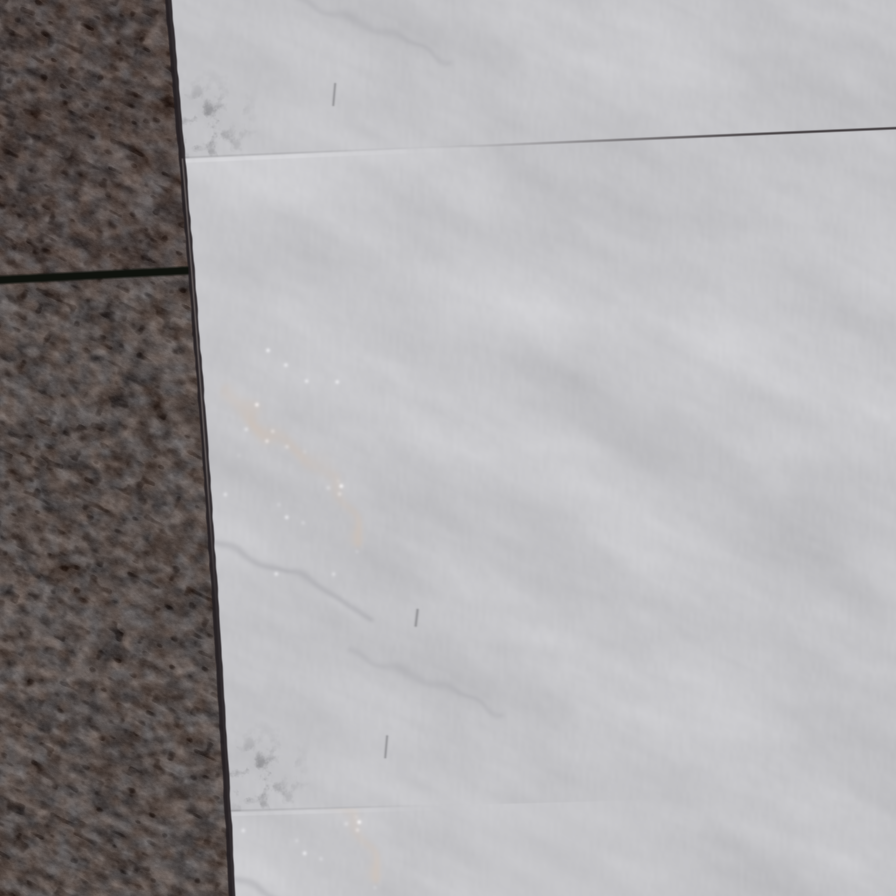
Reproduce this texture procedurally as a Shadertoy shader.

```glsl
#define MARBLE vec3(0.772, 0.772, 0.785)
#define GRANITE vec3(0.335, 0.303, 0.292)
#define GAP vec3(0.14, 0.12, 0.13)
#define PEACH vec3(0.80, 0.75, 0.71)
#define VEIN_GREY vec3(0.64, 0.64, 0.66)
#define CLOUD_GAIN 0.10
#define GRAIN_GAIN 0.36
#define UPPER_SHIFT vec2(0.058, -0.728)
#define LOWER_SHIFT vec2(-0.020, 0.375)
#define SPARKLES 26

float hash(vec2 p) {
    vec3 q = fract(vec3(p.xyx) * 0.1031);
    q += dot(q, q.yzx + 33.33);
    return fract((q.x + q.y) * q.z);
}

float noise(vec2 p) {
    vec2 i = floor(p), f = fract(p);
    f = f * f * (3.0 - 2.0 * f);
    return mix(mix(hash(i), hash(i + vec2(1, 0)), f.x),
               mix(hash(i + vec2(0, 1)), hash(i + vec2(1, 1)), f.x), f.y);
}

float fbm(vec2 p) {
    float sum = 0.0, amp = 0.5;
    for (int i = 0; i < 4; i++) {
        sum += amp * noise(p);
        p = mat2(1.6, 1.2, -1.2, 1.6) * p + 7.3;
        amp *= 0.5;
    }
    return sum;
}

float segment(vec2 p, vec2 a, vec2 b) {
    vec2 d = b - a;
    return length(p - a - d * clamp(dot(p - a, d) / dot(d, d), 0.0, 1.0));
}

float glow(float d, float width) {
    return exp(-d * d / (width * width));
}

// Coverage of a thin line, at least about a pixel soft
float line(float d, float halfWidth, float soft) {
    return 1.0 - smoothstep(halfWidth - soft, halfWidth + soft, abs(d));
}

// Rotates into the direction in which the marble clouds run
vec2 alongStreaks(vec2 p) {
    return vec2(dot(p, vec2(0.89, -0.45)), dot(p, vec2(0.45, 0.89)));
}

vec3 marble(vec2 p) {
    // Place and signed strength of the main clouds
    const vec3 clouds[14] = vec3[14](
        vec3(0.63, 0.58, -1.0), vec3(0.45, 0.77, -0.7), vec3(0.33, 0.74, -0.7),
        vec3(0.45, 0.67, -0.6), vec3(0.72, 0.69, -0.6), vec3(0.92, 0.40, -0.7),
        vec3(0.49, 0.24, -1.1), vec3(0.61, 0.39, -0.5), vec3(0.31, 0.80, 0.8),
        vec3(0.58, 0.67, 0.8), vec3(0.86, 0.68, 0.9), vec3(0.87, 0.51, 0.7),
        vec3(0.75, 0.37, 0.8), vec3(0.80, 0.25, 0.7));
    vec2 s = alongStreaks(p);
    float tone = (fbm(s * vec2(5.0, 13.0) + 3.0) - 0.47) * CLOUD_GAIN;
    tone += (fbm(s * vec2(16.0, 50.0)) - 0.47) * 0.045;
    for (int i = 0; i < 14; i++) {
        vec2 d = alongStreaks(p - clouds[i].xy) / vec2(0.075, 0.026);
        tone += 0.024 * clouds[i].z * exp(-dot(d, d));
    }
    tone -= 0.025 * glow(length((p - vec2(0.27, 0.22)) / vec2(1.0, 2.0)), 0.11);
    tone += 0.012 * (noise(p * vec2(250.0, 90.0)) - 0.5);
    vec3 col = MARBLE + tone;

    // Warm vein and grey veins
    vec2 w = p + 0.018 * (vec2(noise(p * 38.0), noise(p * 38.0 + 19.0)) - 0.5);
    float warm = min(segment(w, vec2(0.247, 0.564), vec2(0.306, 0.512)),
                 min(segment(w, vec2(0.306, 0.512), vec2(0.371, 0.473)),
                     segment(w, vec2(0.371, 0.473), vec2(0.401, 0.400))));
    col = mix(col, PEACH, 0.6 * glow(warm, 0.007) * (0.4 + noise(p * 25.0)));
    float grey = min(segment(w, vec2(0.247, 0.395), vec2(0.326, 0.362)),
                     segment(w, vec2(0.326, 0.362), vec2(0.410, 0.316)));
    float fine = segment(w, vec2(0.390, 0.277), vec2(0.560, 0.206));
    col = mix(col, VEIN_GREY, 0.42 * glow(grey, 0.004) + 0.28 * glow(fine, 0.005));

    // Mottled corner stain and short upright scratches
    float stain = glow(length(p - vec2(0.287, 0.130)), 0.038);
    col -= 0.20 * stain * smoothstep(0.46, 0.72, fbm(p * 65.0));
    float scratch = glow(segment(p, vec2(0.430, 0.155), vec2(0.432, 0.178)), 0.0016)
                  + glow(segment(p, vec2(0.464, 0.302), vec2(0.466, 0.319)), 0.0018);
    col -= 0.16 * scratch;

    // Crystal sparkles
    for (int i = 0; i < SPARKLES; i++) {
        float k = float(i);
        vec2 at = vec2(0.25, 0.34) + vec2(0.17, 0.27) * vec2(hash(vec2(k, 3.1)), hash(vec2(k, 8.7)));
        col += 0.13 * hash(vec2(k, 5.0)) * glow(length(p - at), 0.0026);
    }
    return col;
}

vec3 granite(vec2 p) {
    vec2 s = alongStreaks(p);
    float grain = fbm(s * vec2(75.0, 115.0)) - 0.47;
    float tint = noise(p * 85.0 + 40.0) - 0.5;
    vec3 col = GRANITE + GRAIN_GAIN * grain + vec3(0.035, 0.0, -0.025) * tint;
    col -= 0.10 * smoothstep(0.70, 0.95, noise(s * vec2(90.0, 140.0) + 11.0));
    col += 0.05 * (fbm(p * 9.0) - 0.47);
    return col - vec3(0.025, 0.03, 0.03) * smoothstep(0.66, 0.72, p.y);
}

void mainImage(out vec4 fragColor, in vec2 fragCoord) {
    vec2 p = fragCoord / iResolution.xy;
    float soft = max(1.0 / iResolution.y, 0.0013);
    float side = p.x - (0.2595 - 0.052 * p.y - 0.020 * p.y * p.y);
    float upper = p.y - (0.8145 + 0.0425 * p.x);
    float lower = p.y - (0.087 + 0.028 * p.x);

    // Three marble slabs
    vec3 slab = marble(p);
    slab = mix(slab, marble(p + UPPER_SHIFT), smoothstep(-soft, soft, upper));
    float lowerFade = 1.0 - smoothstep(0.45, 0.80, p.x);
    vec3 lowerSlab = marble(p + LOWER_SHIFT) + 0.012;
    slab = mix(slab, lowerSlab, lowerFade * smoothstep(soft, -soft, lower));

    // Seams: pale at the left, dark toward the right
    float pale = 1.0 - smoothstep(0.25, 0.55, p.x);
    slab += 0.035 * pale * (line(upper + 0.003, 0.002, soft) + line(lower + 0.003, 0.002, soft));
    slab -= 0.06 * pale * (line(upper - 0.001, 0.001, soft) + line(lower - 0.001, 0.001, soft));
    slab = mix(slab, GAP + 0.12, smoothstep(0.45, 0.92, p.x) * line(upper, 0.0013, soft));

    // Two granite tiles and their joint
    float joint = p.y - (0.6875 + 0.0505 * p.x);
    vec3 stone = granite(p) + 0.03 * line(joint + 0.009, 0.002, 0.003);
    stone = mix(stone, vec3(0.06, 0.07, 0.05), line(joint, 0.0045, 0.002));

    // Gap between the stones, with a thin lit rim along the middle slab
    vec3 col = mix(stone, slab, smoothstep(-soft, soft, side));
    float ragged = 0.0012 * (noise(vec2(p.y * 90.0, 2.0)) - 0.5);
    col = mix(col, GAP, 0.92 * line(side + ragged, 0.0036, soft));
    float rim = line(side - 0.0004, 0.0009, soft) * smoothstep(0.30, 0.50, p.y);
    col = mix(col, vec3(0.50, 0.47, 0.46), 0.6 * rim * smoothstep(soft, -soft, upper));

    fragColor = vec4(clamp(col, 0.0, 1.0), 1.0);
}
```
